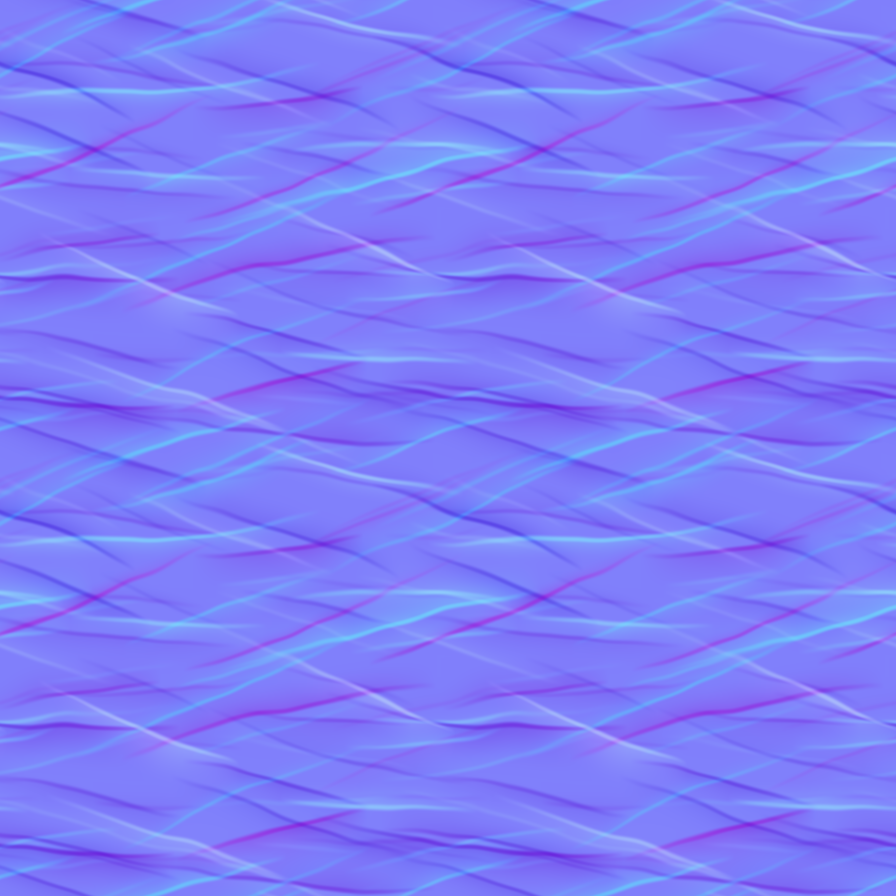
Write a Shadertoy shader that draws this texture map.

```glsl
// Tiling tangent-space normal map of crossing, nearly horizontal creases.

const float TILES = 2.0;           // repeats across the canvas
const int   CREASES = 88;          // creases per tile
const float STRONG = 0.80;         // tilt of the boldest crease
const float FAINT = 0.12;          // tilt of the weakest crease
const float MAX_SLOPE = 0.46;      // steepest crease direction
const float RIDGE_WIDTH = 0.0058;  // sharp line, in tiles
const float RIDGE_SHARE = 0.62;    // sharp line against soft shading
const float WARP = 0.022;          // shared waviness, in tiles
const float SIDE_GAIN = 1.3;       // boost of the sideways tilt
const float RED_LIFT = 0.10;       // lit slopes turn slightly paler
const float BLUE_DROP = 0.33;      // shaded slopes lose blue
const vec2  SPREAD = vec2(0.7549, 0.5698);  // steps of an even scatter
const vec3  FLAT_COLOR = vec3(0.502, 0.500, 0.985);

float hash(vec2 p) {
    return fract(sin(dot(p, vec2(12.9898, 78.233))) * 43758.5453);
}

// Value noise that repeats after the given number of cells
float tiledNoise(vec2 p, vec2 period) {
    vec2 cell = floor(p), f = fract(p);
    f = f * f * (3.0 - 2.0 * f);
    vec2 a = mod(cell, period), b = mod(cell + 1.0, period);
    return mix(mix(hash(a), hash(vec2(b.x, a.y)), f.x),
               mix(hash(vec2(a.x, b.y)), hash(b), f.x), f.y);
}

// Tilt added by one crease: a sharp ridge with a soft shade on one side
vec2 creaseTilt(vec2 p, float index) {
    float boldness = 1.0 - index / float(CREASES);
    boldness *= boldness;

    // Two random numbers, reused at finer scales
    vec2 rnd = vec2(hash(vec2(index, 1.3)), hash(vec2(index, 4.1)));
    vec2 fine = fract(rnd * 5.0);

    vec2 d = p - index * SPREAD - 0.12 * rnd;
    d -= floor(d + 0.5);                            // wrap at the tile border
    float halfLength = 0.11 + 0.18 * fine.x + 0.10 * boldness;
    float along = d.x / halfLength;
    if (abs(along) >= 1.0) return vec2(0.0);

    float slope = MAX_SLOPE * (2.0 * rnd.x - 1.0);
    float bend = (rnd.y - 0.5) * 0.6;
    float across = d.y - (slope + bend * d.x) * d.x;
    float direction = slope + 2.0 * bend * d.x;

    // Uneven taper towards the two ends
    float taper = (1.0 - along * along) * (1.0 + 1.2 * (fine.y - 0.5) * along);

    // Ridge and one-sided shade, both of limited reach
    float v = fract(rnd.x * 9.0) < 0.5 ? -across : across;
    float r = v / RIDGE_WIDTH;
    float ridge = max(1.0 - 0.25 * r * r, 0.0);
    ridge *= ridge;
    float reach = mix(0.03, 0.11, fine.y);
    float fade = clamp(1.0 - v / reach, 0.0, 1.0);
    float shade = smoothstep(-1.0, 1.0, r) * fade * fade;

    float facing = mod(index, 2.0) < 0.5 ? -1.0 : 1.0;
    float tilt = facing * mix(FAINT, STRONG, boldness) * taper
               * mix(shade, ridge * ridge, RIDGE_SHARE);
    return tilt * vec2(-direction * SIDE_GAIN, 1.0);
}

void mainImage(out vec4 fragColor, in vec2 fragCoord) {
    vec2 p = fragCoord / iResolution.y * TILES;

    // Waviness shared by all creases
    vec2 broad = vec2(6.0, 5.0), small = vec2(14.0, 17.0);
    float wave = tiledNoise(p * broad, broad) + 0.4 * tiledNoise(p * small, small);
    p.y += WARP * wave;

    vec2 tilt = vec2(0.0);
    for (int i = 0; i < CREASES; i++) tilt += creaseTilt(p, float(i));
    tilt *= inversesqrt(1.0 + dot(tilt, tilt));     // keep the normal unit length

    // Pack the normal as colour
    vec2 offset = 0.5 * tilt;
    vec3 color = FLAT_COLOR;
    color.rg += offset;
    color.r += RED_LIFT * offset.y;
    color.b -= BLUE_DROP * max(-offset.y, 0.0);
    fragColor = vec4(clamp(color, 0.0, 1.0), 1.0);
}
```
